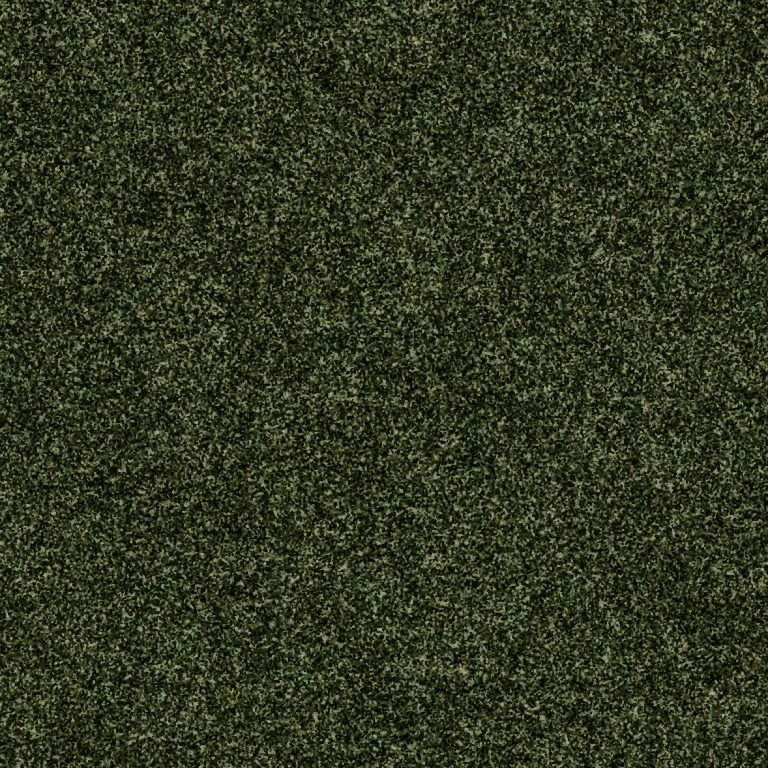
A Shadertoy shader for this texture:

```glsl
const float GRAIN_CELLS = 410.0;   // cells across the canvas
const float TUFT_CELLS = 110.0;
const float PATCH_CELLS = 24.0;
const float HUE_CELLS = 75.0;
const float GRAIN_WEIGHT = 0.94;
const float TUFT_WEIGHT = 0.19;
const float PATCH_WEIGHT = 0.08;
const float SWELL_WEIGHT = 0.03;
const float GRAIN_FALLOFF = 4.0;
const float GRAIN_STRETCH = 1.25;
const float HUE_SHIFT = 0.04;
const float TAU = 6.2831853;

// Grass colours from shadow to tip, and the tone at which each is reached
const int STOPS = 8;
const vec3 GRASS[STOPS] = vec3[STOPS](
    vec3(0.01, 0.02, 0.00), vec3(0.04, 0.07, 0.01),
    vec3(0.12, 0.15, 0.04), vec3(0.20, 0.23, 0.10),
    vec3(0.29, 0.33, 0.20), vec3(0.42, 0.45, 0.33),
    vec3(0.55, 0.58, 0.44), vec3(0.70, 0.72, 0.58));
const float TONE[STOPS] = float[STOPS](
    -2.1, -1.25, -0.37, 0.31, 0.86, 1.37, 2.05, 3.0);

vec4 hash4(vec2 p) {
    vec4 q = fract(p.xyxy * vec4(0.1031, 0.1030, 0.0973, 0.1099));
    q += dot(q, q.wzxy + 33.33);
    return fract((q.xxyz + q.yzzw) * q.zywx);
}

// Cellular noise of soft, randomly turned grains, with unit variance
float grainNoise(vec2 p, float seed) {
    vec2 cell = floor(p);
    float sum = 0.0;
    float power = 0.0;
    for (int y = -1; y <= 1; y++) {
        for (int x = -1; x <= 1; x++) {
            vec2 id = cell + vec2(x, y);
            vec4 rnd = hash4(id + seed);
            vec2 d = p - id - rnd.xy;
            float angle = TAU * rnd.z;
            vec2 axis = vec2(cos(angle), sin(angle));
            vec2 local = vec2(dot(d, axis) / GRAIN_STRETCH,
                              dot(d, vec2(-axis.y, axis.x)) * GRAIN_STRETCH);
            float weight = exp(-GRAIN_FALLOFF * dot(local, local));
            sum += weight * (rnd.w - 0.5);
            power += weight * weight;
        }
    }
    return sum * sqrt(12.0 / max(power, 1e-9));
}

// Broad, slow changes of light across the lawn
float swell(vec2 uv) {
    return sin(uv.x * 9.0 + 2.0 * sin(uv.y * 7.0))
         + sin(uv.y * 13.0 - 1.5 * sin(uv.x * 11.0 + 1.0));
}

vec3 grassColor(float tone) {
    vec3 color = GRASS[0];
    for (int i = 1; i < STOPS; i++) {
        float t = (tone - TONE[i - 1]) / (TONE[i] - TONE[i - 1]);
        color = mix(color, GRASS[i], clamp(t, 0.0, 1.0));
    }
    return color;
}

void mainImage(out vec4 fragColor, in vec2 fragCoord) {
    vec2 uv = fragCoord / iResolution.y;

    // Brightness: fine grains over tufts, patches and swells
    float tone = GRAIN_WEIGHT * grainNoise(uv * GRAIN_CELLS, 7.0)
               + TUFT_WEIGHT * grainNoise(uv * TUFT_CELLS, 411.0)
               + PATCH_WEIGHT * grainNoise(uv * PATCH_CELLS, 823.0)
               + SWELL_WEIGHT * swell(uv);

    // Hue: tufts lean towards yellow or fresh green, never towards blue
    float hue = HUE_SHIFT * grainNoise(uv * HUE_CELLS, 157.0);
    vec3 tint = vec3(1.0 + hue, 1.0 - 0.1 * hue, 1.0 - abs(hue));

    fragColor = vec4(clamp(grassColor(tone) * tint, 0.0, 1.0), 1.0);
}
```
